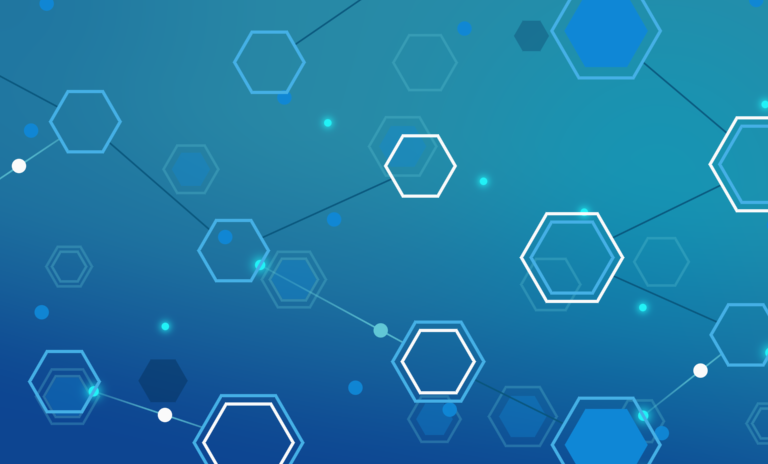
Write a WebGL 2 fragment shader that draws this background.

```glsl
#version 300 es
precision highp float;
// Draws a blue-teal gradient with linked hexagons, faint hexagons and glowing dots.

#define NODE_CELL vec2(0.36, 0.46)
#define NODE_JITTER 0.26
#define FAINT_CELL 0.26
#define DOT_CELL 0.22
#define LINK_SHARE 0.58
#define FAINT_SHARE 0.72
#define DOT_SHARE 0.55
#define STROKE 0.0068
#define DOT_RADIUS 0.0155
#define SEED 3.0

uniform vec2 u_resolution;
out vec4 fragColor;

const vec3 DEEP_BLUE = vec3(0.05, 0.27, 0.57);
const vec3 MID_BLUE = vec3(0.11, 0.43, 0.62);
const vec3 TEAL = vec3(0.16, 0.54, 0.65);
const vec3 NAVY = vec3(0.02, 0.19, 0.36);
const vec3 BRIGHT_BLUE = vec3(0.06, 0.53, 0.84);
const vec3 SKY = vec3(0.27, 0.69, 0.90);
const vec3 PALE_TEAL = vec3(0.38, 0.78, 0.84);
const vec3 CYAN = vec3(0.13, 0.95, 0.97);
const vec3 WHITE = vec3(0.98);

vec3 hash3(vec2 cell, float salt) {
    vec3 q = fract(cell.xyx * vec3(0.1031, 0.1030, 0.0973) + (salt + SEED) * 0.137);
    q += dot(q, q.yxz + 33.33);
    return fract((q.xxy + q.yzz) * q.zyx);
}

// Flat-topped hexagon norm: equals the apothem on the outline
float hexNorm(vec2 v) {
    v = abs(v);
    return max(v.y, dot(v, vec2(0.8660, 0.5)));
}

float cover(float dist) {
    float soft = 0.9 / u_resolution.y;
    return 1.0 - smoothstep(-soft, soft, dist);
}

float ring(float hex, float radius, float width) {
    return cover(abs(hex - radius) - 0.5 * width);
}

void glowDot(inout vec3 col, float dist, float radius) {
    float halo = dist / (radius * 1.7);
    col = mix(col, CYAN, 0.65 * exp(-halo * halo));
    col = mix(col, CYAN, cover(dist - radius));
}

vec3 background(vec2 p) {
    float height = p.y + 0.22 * (p.x - 0.75) + 0.03 * sin(3.0 * p.x);
    vec3 col = mix(DEEP_BLUE, MID_BLUE, smoothstep(-0.05, 0.45, height));
    col = mix(col, TEAL, smoothstep(0.28, 0.78, height));
    vec2 fromGlow = p - vec2(1.42, 0.60);
    col += vec3(-0.07, 0.04, 0.05) * exp(-5.0 * dot(fromGlow, fromGlow));
    vec2 fromCorner = p - vec2(0.0, 1.0);
    return mix(col, MID_BLUE, 0.7 * exp(-5.0 * dot(fromCorner, fromCorner)));
}

// Translucent hexagons: outlined, doubled or filled
void faintHexes(inout vec3 col, vec2 p) {
    vec2 cell = floor(p / FAINT_CELL);
    vec3 place = hash3(cell, 1.0), style = hash3(cell, 2.0);
    if (place.z > FAINT_SHARE) return;
    float hex = hexNorm(p - (cell + 0.5 + 0.4 * (place.xy - 0.5)) * FAINT_CELL);
    float radius = mix(0.042, 0.065, style.x);
    if (style.y < 0.3) {
        col = mix(col, NAVY, cover(hex - radius * 0.75) * mix(0.3, 0.95, style.z));
    } else {
        col = mix(col, PALE_TEAL, 0.28 * ring(hex, radius, STROKE * 0.8));
        if (style.y > 0.65) col = mix(col, PALE_TEAL, 0.32 * ring(hex, radius * 0.75, STROKE * 0.8));
        if (style.z > 0.6) col = mix(col, BRIGHT_BLUE, 0.35 * cover(hex - radius * 0.7));
    }
}

void looseDots(inout vec3 col, vec2 p) {
    vec2 cell = floor(p / DOT_CELL);
    vec3 place = hash3(cell, 3.0), style = hash3(cell, 4.0);
    if (place.z > DOT_SHARE) return;
    float dist = length(p - (cell + 0.5 + 0.6 * (place.xy - 0.5)) * DOT_CELL);
    if (style.x < 0.38) glowDot(col, dist, 0.008);
    else col = mix(col, style.x < 0.82 ? BRIGHT_BLUE : WHITE, cover(dist - DOT_RADIUS) * 0.95);
}

// Nodes sit on a jittered grid whose odd columns are raised by half a cell
vec2 nodeCentre(vec2 cell) {
    vec2 stagger = vec2(0.0, 0.5 * mod(cell.x, 2.0));
    return (cell + 0.5 + stagger + NODE_JITTER * (hash3(cell, 5.0).xy - 0.5)) * NODE_CELL;
}

float nodeRadius(vec2 cell) {
    return hash3(cell, 6.0).x < 0.62 ? mix(0.084, 0.102, hash3(cell, 6.0).y) : 0.065;
}

void drawNode(inout vec3 col, vec2 p, vec2 cell) {
    vec3 style = hash3(cell, 6.0);
    float hex = hexNorm(p - nodeCentre(cell)), radius = nodeRadius(cell);
    bool whiteOuter = style.x > 0.48 && style.x < 0.62 || style.x > 0.84;
    if (style.x < 0.2) col = mix(col, BRIGHT_BLUE, cover(hex - radius * 0.77));
    else if (style.x < 0.62) col = mix(col, whiteOuter ? SKY : WHITE, ring(hex, radius - 0.018, STROKE));
    col = mix(col, whiteOuter ? WHITE : SKY, ring(hex, radius, STROKE));
}

// Thin line between two outlines, with a bead, paired ticks and a glowing end
void drawLink(inout vec3 col, vec2 p, vec2 cellA, vec2 cellB) {
    vec3 style = hash3(cellA * 3.0 + cellB * 7.0, 7.0);
    if (style.x > LINK_SHARE) return;
    vec2 start = nodeCentre(cellA), end = nodeCentre(cellB), dir = normalize(end - start);
    start += dir * nodeRadius(cellA) / hexNorm(dir);
    end -= dir * nodeRadius(cellB) / hexNorm(dir);
    float len = distance(start, end), bead = len * mix(0.55, 0.9, style.z);
    float along = dot(p - start, dir), across = dot(p - start, vec2(-dir.y, dir.x));
    float line = cover(max(abs(across) - 0.0018, abs(along - 0.5 * len) - 0.5 * len));
    float fade = 0.3 + 0.6 * max(0.0, 1.0 - 1.6 * abs(along - bead) / len);
    bool dark = style.y > 0.8;
    col = mix(col, dark ? vec3(0.03, 0.33, 0.48) : PALE_TEAL, line * (dark ? 0.9 : fade));
    if (style.y > 0.3 && !dark) {
        float slant = along - 0.3 * len + 0.4 * across;
        col = mix(col, NAVY, cover(max(abs(abs(slant) - 0.006) - 0.002, abs(across) - 0.012)));
    }
    if (!dark) col = mix(col, style.z < 0.6 ? WHITE : PALE_TEAL, cover(length(vec2(along - bead, across)) - DOT_RADIUS));
    if (style.y < 0.35) glowDot(col, length(p - start), 0.011);
}

void main() {
    vec2 p = gl_FragCoord.xy / u_resolution.y;
    vec3 col = background(p);
    faintHexes(col, p);
    looseDots(col, p);
    vec2 home = floor(p / NODE_CELL);
    for (int i = -1; i <= 1; i++)
        for (int j = -1; j <= 1; j++) {
            vec2 cell = home + vec2(i, j);
            float diagonal = 2.0 * mod(cell.x, 2.0) - 1.0;
            drawLink(col, p, cell, cell + vec2(1.0, 0.0));
            drawLink(col, p, cell, cell + vec2(1.0, diagonal));
            drawNode(col, p, cell);
        }
    fragColor = vec4(col, 1.0);
}
```
